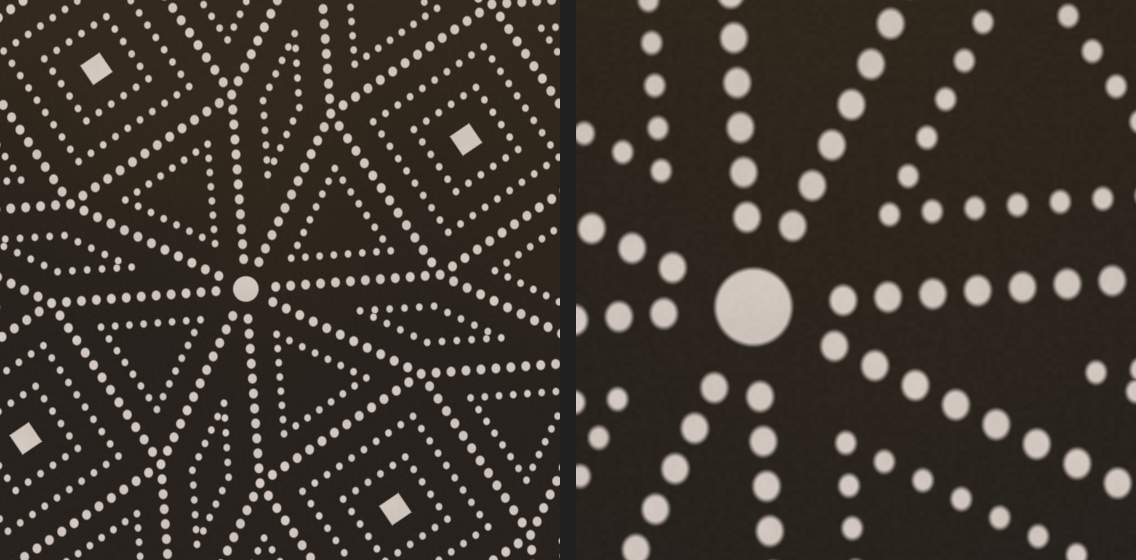
Left: the whole. Right: its middle third, enlarged.
Write a Shadertoy shader that draws this pattern.

```glsl
float hash(vec2 p) {
    return fract(sin(dot(p, vec2(127.1, 311.7))) * 43758.5453);
}

float valueNoise(vec2 p) {
    vec2 i = floor(p), f = fract(p);
    f = f * f * (3.0 - 2.0 * f);
    return mix(mix(hash(i), hash(i + vec2(1, 0)), f.x),
               mix(hash(i + vec2(0, 1)), hash(i + vec2(1, 1)), f.x), f.y);
}

// Distance to a row of dots from a to b, slightly stretched along "up"
float dottedLine(vec2 p, vec2 a, vec2 b, float gaps, float first, float radius, vec2 up) {
    vec2 along = b - a;
    float k = round(dot(p - a, along) / dot(along, along) * gaps);
    vec2 d = p - a - along * clamp(k, first, gaps) / gaps;
    return length(d - 0.1 * up * dot(d, up)) - radius;
}

// One side of a dotted diamond centred on the cell corner
float diamondSide(vec2 p, float halfWidth, float gaps, float radius, vec2 up) {
    return dottedLine(p, vec2(0.5, 0.5 - halfWidth), vec2(0.5 - halfWidth, 0.5),
                      gaps, 0.0, radius, up);
}

float starLattice(vec2 p, vec2 up) {
    // Fold the cell to one octant, carrying the stretch direction along
    p -= round(p);
    up *= sign(p);
    p = abs(p);
    if (p.y > p.x) {
        p = p.yx;
        up = up.yx;
    }
    const float bold = 0.0118, fine = 0.0089;

    // Hub and solid diamond
    float d = length(p) - 0.034;
    vec2 corner = 0.5 - p;
    d = min(d, (corner.x + corner.y - 0.044) * 0.7071);

    // Bold rays and outer diamond
    d = min(d, dottedLine(p, vec2(0), vec2(0.5, 0.134), 13.0, 2.0, bold, up));
    d = min(d, diamondSide(p, 0.366, 13.0, bold, up));

    // Fine nested diamonds
    d = min(d, diamondSide(p, 0.251, 9.0, fine, up));
    d = min(d, diamondSide(p, 0.141, 5.0, fine, up));

    // Fine triangle between the rays
    vec2 tip = vec2(0.359, 0.172);
    d = min(d, dottedLine(p, vec2(0.103), tip, 7.0, 0.0, fine, up));
    d = min(d, dottedLine(p, tip, tip.yx, 7.0, 0.0, fine, up));

    // Fine narrow rhombus across the cell border
    return min(d, dottedLine(p, vec2(0.309, 0), vec2(0.5, 0.049), 5.0, 0.0, fine, up));
}

void mainImage(out vec4 fragColor, in vec2 fragCoord) {
    vec2 uv = fragCoord / iResolution.y;
    float c = cos(0.189), s = sin(0.189), period = 0.672;
    mat2 tilt = mat2(c, -s, s, c);
    vec2 p = (uv - vec2(0.439, 0.484)) * tilt / period;
    float d = starLattice(p, vec2(0, 1) * tilt);

    // Dark ground, warmer toward the top
    float warmth = smoothstep(0.3, 0.95, uv.y + 0.25 * (valueNoise(uv * 4.0) - 0.5));
    vec3 ground = mix(vec3(0.155, 0.135, 0.115), vec3(0.2, 0.16, 0.11), warmth);
    vec3 ink = vec3(0.82, 0.78, 0.75) * (0.97 + 0.05 * valueNoise(uv * 30.0));

    // Soft edges and light grain
    float edge = max(0.003, 1.0 / (iResolution.y * period));
    vec3 col = mix(ink, ground, smoothstep(-edge, edge, d));
    col += 0.018 * (valueNoise(uv * 380.0) - 0.5);
    fragColor = vec4(col, 1.0);
}
```
